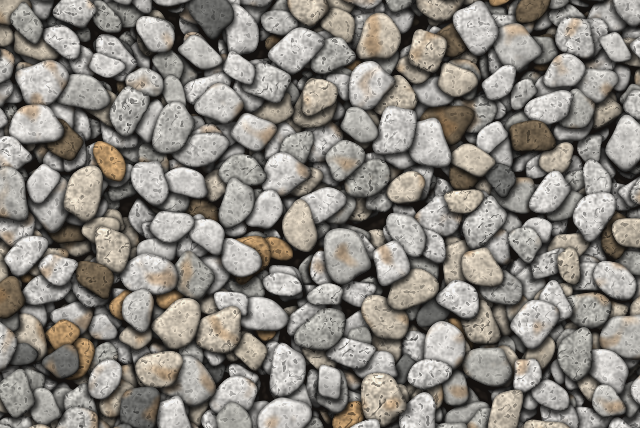
This texture is drawn by a WebGL 1 fragment shader. Its source:

```glsl
precision highp float;

uniform vec2 u_resolution;

// Stone colours
const vec3 PALE = vec3(0.84, 0.83, 0.815);
const vec3 MID_GREY = vec3(0.67, 0.665, 0.64);
const vec3 BEIGE = vec3(0.80, 0.745, 0.66);
const vec3 OCHRE = vec3(0.74, 0.60, 0.43);
const vec3 SLATE = vec3(0.42, 0.42, 0.41);
const vec3 BROWN = vec3(0.46, 0.40, 0.32);
const vec3 RUST = vec3(0.70, 0.53, 0.35);
const vec3 SOIL = vec3(0.13, 0.11, 0.095);

// Sizes in canvas heights
const float CELL_DEEP = 0.080;
const float CELL_TOP = 0.099;
const float SHADOW_WIDTH = 0.0145;
const float SHADOW_DROP = 0.005;

// Pebble shape and light
const float LAYERS = 4.0;
const float JITTER = 0.46;
const vec2 LENGTH_RANGE = vec2(0.40, 0.64);
const vec2 ASPECT_RANGE = vec2(0.60, 0.90);
const float WARP = 0.14;
const float SHADOW_DARK = 0.27;
const float DEEP_TONE = 0.87;
const float TOP_SHARE = 0.88;
const vec3 LIGHT = vec3(-0.25, 0.60, 0.76);
const float AMBIENT = 0.32;
const float DIFFUSE = 0.87;

vec4 hash4(vec2 p) {
  vec4 q = fract(p.xyxy * vec4(0.1031, 0.1030, 0.0973, 0.1099));
  q += dot(q, q.wzxy + 33.33);
  return fract((q.xxyz + q.yzzw) * q.zywx);
}

float cornerSlope(vec2 corner, vec2 offset) {
  float angle = 6.2832 * hash4(corner).x;
  return dot(vec2(cos(angle), sin(angle)), offset);
}

float gradientNoise(vec2 p) {
  vec2 i = floor(p);
  vec2 f = p - i;
  vec2 u = f * f * f * (f * (f * 6.0 - 15.0) + 10.0);
  vec2 e = vec2(1.0, 0.0);
  float low = mix(cornerSlope(i, f), cornerSlope(i + e, f - e), u.x);
  float high = mix(cornerSlope(i + e.yx, f - e.yx), cornerSlope(i + 1.0, f - 1.0), u.x);
  return mix(low, high, u.y);
}

mat2 rotation(float angle) {
  float c = cos(angle);
  float s = sin(angle);
  return mat2(c, -s, s, c);
}

vec3 stoneColour(vec4 pick) {
  vec3 colour = mix(MID_GREY, PALE, smoothstep(0.0, 0.65, pick.x));
  colour = mix(colour, BEIGE, 0.75 * step(pick.y, 0.22));
  colour = mix(colour, OCHRE, step(pick.y, 0.03));
  colour = mix(colour, SLATE, step(0.94, pick.y));
  return mix(colour, BROWN, step(0.97, pick.y));
}

// Surface: mottling, stains, veins, pits and a lit dome
vec3 shadeStone(vec2 rel, vec2 outward, float k, vec4 pick) {
  vec2 s = rel + floor(pick.xy * 97.0);
  float mottle = gradientNoise(s * 34.0);
  float fine = gradientNoise(s * 72.0 + 5.0);
  float grain = gradientNoise(s * 135.0);
  float stain = gradientNoise(s * 19.0 + 3.7);

  vec3 colour = stoneColour(pick);
  colour = mix(colour, RUST, 0.5 * step(0.70, pick.z) * smoothstep(0.08, 0.5, stain));
  float vein = 1.0 - smoothstep(0.0, 0.06, abs(gradientNoise(s * 23.0 + 0.35 * fine)));
  colour *= 1.0 - 0.45 * vein * smoothstep(-0.05, 0.2, mottle) * pick.w;
  float rough = mix(0.45, 1.1, pick.w);
  colour *= 1.0 + rough * (0.14 * mottle + 0.24 * fine + 0.34 * grain);
  colour *= 1.0 - 0.5 * rough * smoothstep(0.25, 0.5, fine + 0.4 * grain);

  vec2 bump = 0.42 * vec2(stain, mottle) + 0.36 * rough * vec2(grain, fine);
  float slope = k * k * k * k;
  vec3 normal = normalize(vec3(outward * slope + bump, sqrt(max(1.0 - slope, 0.0)) + 0.4));
  float light = AMBIENT + DIFFUSE * max(dot(normal, normalize(LIGHT)), 0.0);
  return colour * light * mix(0.66, 1.0, smoothstep(1.0, 0.85, k));
}

// Paint one layer of scattered pebbles over what lies below
vec3 paintLayer(vec3 below, vec2 p, float layer, float pixel) {
  float rise = layer / (LAYERS - 1.0);
  float cell = mix(CELL_DEEP, CELL_TOP, rise);
  mat2 turn = rotation(0.35 + 0.8 * layer);
  vec2 grid = turn * p / cell + 41.3 + 17.7 * layer;
  vec3 colour = below;
  for (float j = -1.0; j <= 1.0; j++) {
    for (float i = -1.0; i <= 1.0; i++) {
      vec2 id = floor(grid) + vec2(i, j);
      vec4 form = hash4(id + 61.0 * layer);
      vec4 pick = hash4(id + 61.0 * layer + 211.0);
      if (fract(form.x * 37.0 + pick.w * 11.0) > mix(1.0, TOP_SHARE, rise)) continue;

      vec2 rel = ((grid - id - 0.5 - JITTER * (form.xy - 0.5)) * turn) * cell;
      float halfLength = cell * mix(LENGTH_RANGE.x, LENGTH_RANGE.y, form.z);
      vec2 axes = halfLength * vec2(1.0, mix(ASPECT_RANGE.x, ASPECT_RANGE.y, pick.z));
      mat2 spin = rotation(6.2832 * form.w);
      vec2 q = spin * rel / axes;
      q += WARP * sin(2.7 * q.yx + 6.2832 * pick.xw);
      vec2 power = pow(abs(q) + 0.0001, vec2(2.5));
      float k = max(pow(power.x + power.y, 0.4), 0.05);
      float edge = (k - 1.0) / k * length(rel);

      float drop = SHADOW_DROP * rel.y / (length(rel) + 0.001);
      float open = smoothstep(-0.004, SHADOW_WIDTH, edge + drop);
      colour *= mix(SHADOW_DARK, 1.0, open);
      if (edge < pixel) {
        vec2 outward = normalize((q / axes) * spin + 0.0001);
        vec3 stone = shadeStone(rel, outward, k, pick) * mix(DEEP_TONE, 1.0, rise);
        colour = mix(colour, stone, 1.0 - smoothstep(-pixel, pixel, edge));
      }
    }
  }
  return colour;
}

void main() {
  vec2 p = gl_FragCoord.xy / u_resolution.y;
  float pixel = 0.6 / u_resolution.y;
  vec3 colour = SOIL * (1.0 + 0.5 * gradientNoise(p * 90.0));
  for (float layer = 0.0; layer < LAYERS; layer++) {
    colour = paintLayer(colour, p, layer, pixel);
  }
  gl_FragColor = vec4(clamp(colour, SOIL * 0.6, vec3(0.95)), 1.0);
}
```
